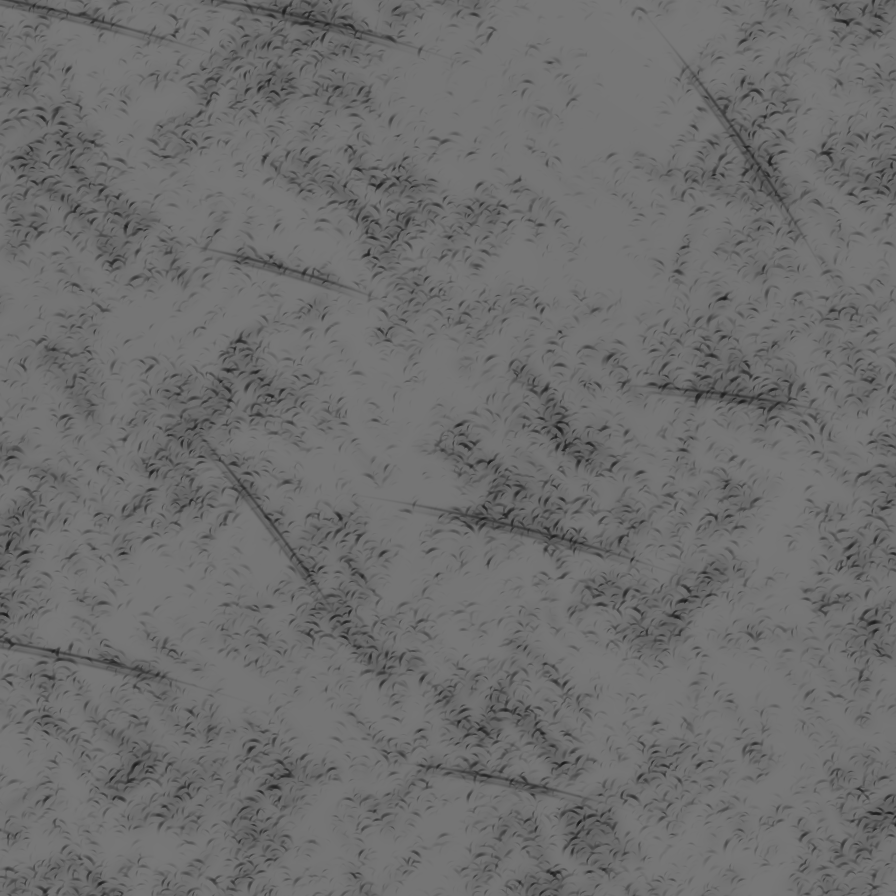
Write a Shadertoy shader that draws this texture map.

```glsl
// Worn grey surface: clustered small pits in mixed directions and a few long tapered scratches.

vec3 hash3(vec2 p) {
    vec3 q = fract(p.xyx * vec3(0.1031, 0.1030, 0.0973));
    q += dot(q, q.yxz + 33.33);
    return fract((q.xxy + q.yzz) * q.zyx);
}

mat2 rotation(float a) {
    return mat2(cos(a), -sin(a), sin(a), cos(a));
}

// Distance to the nearest jittered cell point
float cellular(vec2 p) {
    vec2 cell = floor(p), f = p - cell;
    float nearest = 4.0;
    for (int y = -1; y <= 1; y++)
    for (int x = -1; x <= 1; x++) {
        vec2 o = vec2(x, y);
        vec2 d = o + hash3(cell + o + 17.0).xy - f;
        nearest = min(nearest, dot(d, d));
    }
    return sqrt(nearest);
}

// How densely pits gather: broad patches, clumps and little groups
float clumping(vec2 p) {
    vec2 warped = p + 0.03 * sin(p.yx * 23.0 + vec2(1.0, 4.0))
                    + 0.012 * sin(p.yx * 61.0 + vec2(2.0, 0.5));
    return 1.57 - 0.85 * cellular(warped * 4.5)
                - 0.75 * cellular(warped * 11.0 + 40.0)
                - 0.75 * cellular(warped * 27.0 + 90.0);
}

// Directional slope of small rimmed bumps; the shaded sides are positive
float pits(vec2 p, float cover, float seed) {
    vec2 cell = floor(p), f = p - cell;
    float slope = 0.0;
    for (int y = -1; y <= 1; y++)
    for (int x = -1; x <= 1; x++) {
        vec2 o = vec2(x, y);
        vec3 place = hash3(cell + o + seed);
        vec3 kind = hash3(cell + o + seed + 71.3);
        float size = mix(0.28, 0.48, kind.x);
        // Rising marks are the most common, falling ones fewer
        float turn = fract(kind.y * 7.0) - 0.5;
        float angle = kind.y < 0.6 ? 0.7 + 1.1 * turn : -0.45 + 0.9 * turn;
        // x runs along the mark, y across it
        vec2 q = rotation(angle) * (f - o - place.xy) / size;
        q.y = 1.2 * q.y + 0.2 * q.x * q.x;
        float depth = (0.07 + 0.29 * kind.z * kind.z * kind.z) * (0.4 + 1.5 * cover * cover);
        float present = smoothstep(place.z, place.z + 0.3, cover + 0.06);
        float lobe = 1.25 * sin(2.8 * q.y) * exp(-0.85 * dot(q, q));
        slope += present * depth * (lobe > 0.0 ? lobe : 0.3 * lobe);
    }
    return slope;
}

// x: darkness of the scratch grooves, y: extra pitting beside them
vec2 scratches(vec2 p) {
    vec2 result = vec2(0.0);
    for (int i = 0; i < 9; i++) {
        float n = float(i);
        vec3 h = hash3(vec2(n * 3.7 + 5.0, 9.0));
        float halfLength = mix(0.025, 0.18, h.x);
        vec2 center = fract(n * vec2(0.755, 0.570) + vec2(0.3, 0.42));
        // Most lie nearly flat, some fall steeply
        float angle = h.y < 0.7 ? mix(0.12, 0.28, h.z) : mix(0.6, 1.1, h.z);
        vec2 q = rotation(-angle) * (p - center);
        float t = q.x / halfLength;
        float v = q.y + 0.04 * halfLength * t * t;
        float taper = smoothstep(1.0, 0.25, abs(t));
        float wear = 0.8 + 0.2 * sin(q.x * 170.0 + n) * sin(q.x * 67.0 + 2.0 * n);

        // A strong upper edge, a fine middle line and a soft lower edge
        float groove = 0.25 * exp(-pow(v / 0.0018, 2.0))
                     + 0.06 * exp(-pow((v + 0.0040) / 0.0012, 2.0))
                     + 0.13 * exp(-pow((v + 0.0068) / 0.0018, 2.0));
        float hairline = 0.04 * smoothstep(1.5, 0.7, abs(t)) * exp(-pow(v / 0.0012, 2.0));
        result.x += groove * taper * wear + hairline;
        result.y += 0.45 * taper * exp(-pow((v - 0.003) / 0.010, 2.0));
    }
    return result;
}

void mainImage(out vec4 fragColor, in vec2 fragCoord) {
    vec2 p = fragCoord / min(iResolution.x, iResolution.y);
    vec2 scratch = scratches(p);
    float cover = clamp(clumping(p) + scratch.y, 0.0, 1.1);

    // Coarse and fine pits share one relief, so they merge where crowded
    float relief = pits(p * 78.0, cover, 3.0)
                 + 0.65 * pits(rotation(0.2) * p * 116.0, cover, 137.0);
    float shade = max(relief, 0.0) + scratch.x + 0.06 * cover * cover * cover;
    shade = 0.38 * (1.0 - exp(-shade / 0.38));

    float grey = 0.462 + 0.004 * sin(p.x * 9.0 + 2.0 * sin(p.y * 7.0)) - shade;
    fragColor = vec4(vec3(grey), 1.0);
}
```
